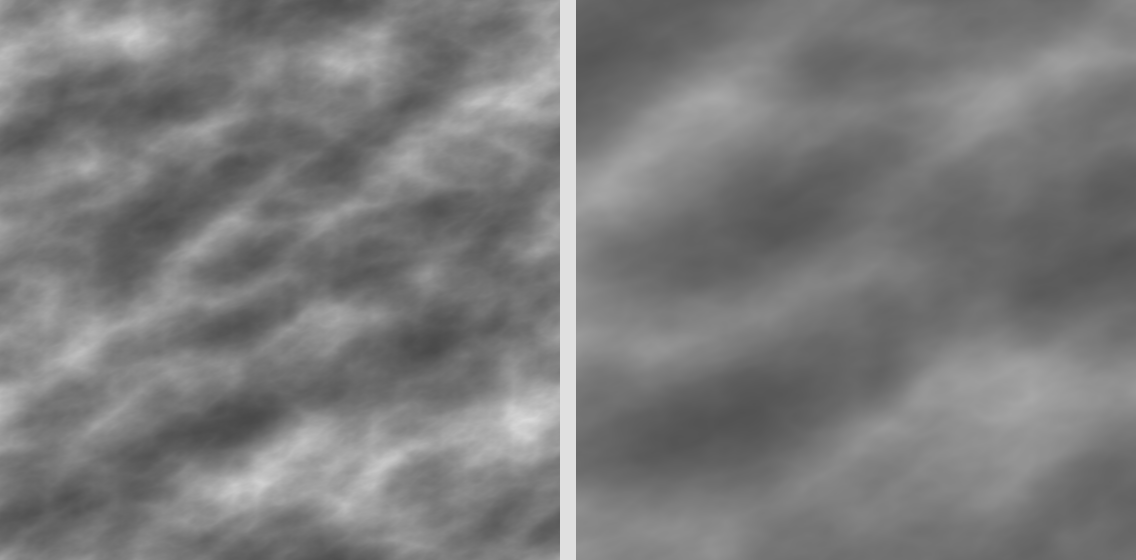
Left: the whole. Right: its middle third, enlarged.
Give the GLSL for this texture, as a Shadertoy shader.

```glsl
const float TAU = 6.2831853;
const int OCTAVES = 6;
const vec2 BASE_CELLS = vec2(3.0, 5.0);  // cells across and up the canvas
const float BASE_SHEAR = 2.0;            // rows climbed from left to right edge
const float FINE_SLOPE = 0.2;            // flatter climb of the finer octaves
const float GAIN = 0.46;
const float MID_GREY = 0.497;
const float CONTRAST = 0.9;

float hash(vec2 cell, float seed) {
    uvec3 h = uvec3(ivec3(vec3(cell, seed))) * uvec3(1597u, 51749u, 3812u);
    uint n = h.x ^ h.y ^ (h.z * 2654u + 977u);
    n = (n ^ (n >> 15)) * 739982445u;
    n = (n ^ (n >> 12)) * 695872825u;
    n ^= n >> 15;
    return float(n >> 8) / 16777216.0;
}

// Brings a cell of the sheared lattice back into the base tile.
vec2 wrapCell(vec2 cell, vec2 cells, float shear) {
    float turns = floor(cell.x / cells.x);
    return vec2(cell.x - turns * cells.x, mod(cell.y + turns * shear, cells.y));
}

float cornerSlope(vec2 cell, vec2 offset, vec2 cells, float shear, float seed) {
    float angle = TAU * hash(wrapCell(cell, cells, shear), seed);
    return dot(vec2(cos(angle), sin(angle)), offset);
}

// Gradient noise on a sheared lattice that tiles the unit square.
float shearedNoise(vec2 uv, vec2 cells, float shear, float seed) {
    vec2 p = vec2(uv.x * cells.x, uv.y * cells.y - uv.x * shear);
    vec2 cell = floor(p);
    vec2 f = p - cell;
    vec2 fade = f * f * f * (f * (f * 6.0 - 15.0) + 10.0);
    vec2 e = vec2(1.0, 0.0);
    float a = cornerSlope(cell, f, cells, shear, seed);
    float b = cornerSlope(cell + e.xy, f - e.xy, cells, shear, seed);
    float c = cornerSlope(cell + e.yx, f - e.yx, cells, shear, seed);
    float d = cornerSlope(cell + e.xx, f - e.xx, cells, shear, seed);
    return mix(mix(a, b, fade.x), mix(c, d, fade.x), fade.y);
}

// Bright crease where the noise crosses zero, centred near zero on average.
float softRidge(float n, float softness) {
    return 0.17 - sqrt(n * n + softness * softness);
}

// Smooth billows plus soft creases, summed over octaves.
float cloudRelief(vec2 uv, vec2 cells, float shear) {
    float relief = 0.0;
    float amplitude = 1.0;
    for (int i = 0; i < OCTAVES; i++) {
        float seed = float(2 * i + 3);
        float billow = shearedNoise(uv, cells, shear, seed);
        float crease = softRidge(shearedNoise(uv, cells, shear, seed + 1.0), 0.03);
        relief += amplitude * (0.7 * billow + crease);
        amplitude *= GAIN;
        cells *= 2.0;
        shear = round(cells.y * FINE_SLOPE);
    }
    return relief;
}

void mainImage(out vec4 fragColor, in vec2 fragCoord) {
    vec2 uv = fragCoord / iResolution.xy;
    float relief = cloudRelief(uv, BASE_CELLS, BASE_SHEAR);

    // Exponential tone: compressed shadows, stretched highlights
    float grey = MID_GREY * exp(CONTRAST * relief);
    fragColor = vec4(vec3(clamp(grey, 0.0, 1.0)), 1.0);
}
```
